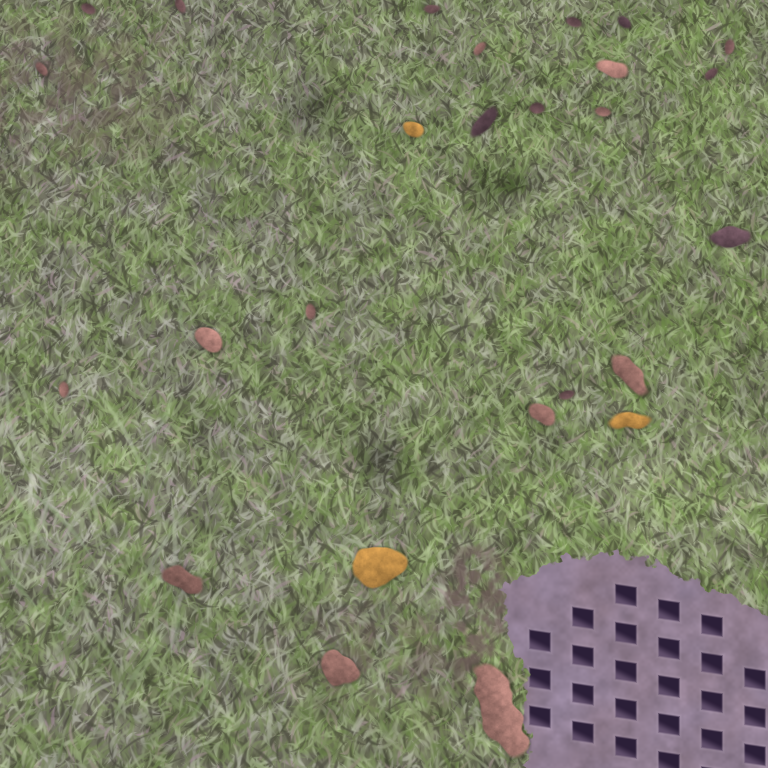
Reproduce this texture procedurally as a three.js fragment shader.

```glsl
#define SOFT 0.0018
#define CELL 0.024
#define LAYERS 9
#define HOLE_STEP vec2(0.056, 0.0495)
#define HOLE_ORIGIN vec2(0.815, 0.225)
#define HOLE_HALF vec2(0.0135, 0.0122)
#define SHADE vec3(0.34, 0.35, 0.27)
#define GREEN vec3(0.43, 0.50, 0.31)
#define PALE vec3(0.65, 0.68, 0.58)
#define IRON vec3(0.56, 0.50, 0.59)
#define RUST vec3(0.59, 0.43, 0.40)
#define AMBER vec3(0.73, 0.54, 0.28)
varying vec2 vUv;

float hash(vec2 p) { return fract(sin(dot(p, vec2(127.1, 311.7))) * 43758.5453); }
float noise(vec2 p) {
  vec2 i = floor(p), f = fract(p);
  f = f * f * (3.0 - 2.0 * f);
  return mix(mix(hash(i), hash(i + vec2(1, 0)), f.x),
             mix(hash(i + vec2(0, 1)), hash(i + vec2(1, 1)), f.x), f.y);
}
float fbm(vec2 p) { return 0.55 * noise(p) + 0.3 * noise(p * 2.1 + 7.3) + 0.15 * noise(p * 4.3 + 3.1); }
vec2 turn(vec2 p, float a) { return mat2(cos(a), -sin(a), sin(a), cos(a)) * p; }
// Soft round region, 1 at its centre
float spot(vec2 p, vec2 centre, vec2 radius) { return smoothstep(1.0, 0.0, length((p - centre) / radius)); }

// Coverage of a tapered, bent strip centred on the origin
float blade(vec2 p, float angle, float halfLen, float width, float bend) {
  p = turn(p, angle);
  float t = p.y / halfLen;
  return smoothstep(SOFT, -SOFT, abs(p.x + bend * (t * t - 0.4)) - width * (1.0 - t * t));
}

vec3 bladeColor(float h) {
  vec3 c = mix(GREEN, PALE, smoothstep(0.2, 0.95, h));
  c = mix(c, SHADE * 0.9, step(h, 0.2));
  return mix(c, vec3(0.58, 0.51, 0.50), 0.7 * step(0.92, h));
}

vec3 lawn(vec2 p) {
  // Blades shrink toward the far edge
  vec2 q = vec2((p.x - 0.5) * (1.0 + 0.4 * p.y), p.y + 0.25 * p.y * p.y);
  vec3 col = mix(SHADE, vec3(0.51, 0.54, 0.42), fbm(q * vec2(110.0, 70.0)));
  for (int l = 0; l < LAYERS; l++) {
    vec2 g = q / CELL + float(l) * vec2(3.37, 5.71);
    for (int j = -1; j <= 1; j++)
    for (int i = -1; i <= 1; i++) {
      vec2 id = floor(g) + vec2(float(i), float(j)), s = id + float(l) * 17.0;
      vec2 d = (g - id - vec2(hash(s), hash(s + 31.4))) * CELL;
      float m = blade(d, (hash(s + 11.9) - 0.5) * 2.4, CELL * mix(0.3, 0.85, hash(s + 83.6)),
                      mix(0.0014, 0.0032, hash(s + 57.2)), (hash(s + 5.5) - 0.5) * 0.012);
      col = mix(col, bladeColor(hash(s + 71.3)), 0.75 * m);
    }
  }
  // Long arching blades in the near left corner
  for (int k = 0; k < 26; k++) {
    vec2 s = vec2(float(k), 4.7), c = vec2(0.27 * hash(s), 0.62 * hash(s + 9.1));
    float m = blade(p - c, (hash(s + 3.3) - 0.5) * 1.7, 0.03 + 0.05 * hash(s + 6.2), 0.0028, 0.03 * (hash(s + 2.4) - 0.5));
    col = mix(col, mix(vec3(0.51, 0.60, 0.42), PALE, hash(s + 8.8)), 0.6 * m);
  }
  // Tufts: tone and hue vary in small clumps
  col = col * 0.98 + vec3(0.002, -0.002, 0.01);
  col *= 0.83 + 0.4 * fbm(q * 42.0);
  col *= mix(vec3(1.03, 0.99, 1.04), vec3(0.97, 1.01, 0.88), smoothstep(0.3, 0.7, fbm(p * 30.0 + 20.0)));
  // Broad regions: cool left, fresh right, deep hollows, dry soil
  col *= mix(vec3(1.0, 1.0, 1.03), vec3(0.99, 1.02, 0.97), smoothstep(0.2, 0.8, p.x));
  col *= 1.0 + 0.1 * spot(p, vec2(0.88, 0.36), vec2(0.25, 0.14)) + 0.08 * spot(p, vec2(0.08, 0.38), vec2(0.2))
       - 0.24 * (spot(p, vec2(0.41, 0.86), vec2(0.06)) + spot(p, vec2(0.65, 0.76), vec2(0.08, 0.05)) + spot(p, vec2(0.5, 0.4), vec2(0.06)));
  float dry = 0.6 * spot(p, vec2(0.08, 0.88), vec2(0.28, 0.2)) + 0.5 * spot(p, vec2(0.5, 0.14), vec2(0.2, 0.16))
            + 1.5 * spot(p, vec2(0.62, 0.21), vec2(0.07, 0.13));
  return mix(col, vec3(0.43, 0.36, 0.35), clamp(dry, 0.0, 0.8) * smoothstep(0.35, 0.7, fbm(p * 60.0)));
}

void leaf(inout vec3 col, vec2 p, vec2 centre, vec2 size, float angle, vec3 tint) {
  vec2 d = turn(p - centre, angle);
  d.y += (noise(p * 60.0) - 0.5) * size.y * 0.6;
  float edge = (length(d / size) - 1.0) * size.y;
  vec3 c = tint * (0.82 + 0.35 * fbm(p * 130.0) + 0.16 * d.y / size.y);
  col *= 1.0 - 0.2 * smoothstep(0.005, 0.0, edge);
  col = mix(col, c, smoothstep(SOFT, -SOFT, edge));
}

void drain(inout vec3 col, vec2 p) {
  float top = 0.275 - 0.45 * max(0.0, p.x - 0.833) - 0.5 * max(0.0, 0.729 - p.x);
  float left = 0.655 + 0.03 * smoothstep(0.2, 0.1, p.y);
  float inside = min(top - p.y, p.x - left) + (fbm(p * 65.0) - 0.5) * 0.028;
  vec3 iron = IRON * (0.86 + 0.28 * fbm(p * 55.0)) - vec3(0.0, 0.02, 0.05) * fbm(p * 18.0);
  // Skewed lattice of square openings, trimmed by an arch
  float k = floor((p.x - HOLE_ORIGIN.x) / HOLE_STEP.x + 0.5);
  float first = HOLE_ORIGIN.y - 0.0198 * k, n = floor((first - p.y) / HOLE_STEP.y + 0.5);
  vec2 c = vec2(HOLE_ORIGIN.x + k * HOLE_STEP.x, first - n * HOLE_STEP.y), e = p - c;
  float present = step(-2.5, k) * step(c.y, 0.2318 - 0.0104 * (k - 0.2) * (k - 0.2)) * step(n, 4.5);
  e.y += 0.15 * e.x;
  float box = max(abs(e.x) - HOLE_HALF.x, abs(e.y) - HOLE_HALF.y);
  vec3 pit = mix(vec3(0.17, 0.12, 0.22), vec3(0.38, 0.31, 0.42), smoothstep(0.001, -0.013, e.y + 0.35 * e.x));
  iron = mix(iron + 0.04 * present * smoothstep(0.005, 0.0, box), pit, present * smoothstep(SOFT, -SOFT, box));
  col = mix(col, iron, smoothstep(-SOFT, SOFT, inside));
}

void main() {
  vec2 p = vUv;
  vec3 col = lawn(p), plum = vec3(0.33, 0.25, 0.28);
  drain(col, p);
  // Small scattered litter, denser toward the far edge
  for (int i = 0; i < 14; i++) {
    vec2 s = vec2(float(i), 2.6), c = vec2(hash(s), 1.0 - 0.7 * hash(s + 4.1) * hash(s + 1.7));
    leaf(col, p, c, vec2(0.010, 0.006), 6.28 * hash(s + 3.9), mix(plum, RUST, hash(s + 5.2)));
  }
  // Larger fallen leaves
  leaf(col, p, vec2(0.495, 0.264), vec2(0.036, 0.024), 0.25, AMBER);
  leaf(col, p, vec2(0.820, 0.452), vec2(0.027, 0.010), 0.05, AMBER);
  leaf(col, p, vec2(0.538, 0.832), vec2(0.014, 0.010), -0.4, AMBER);
  leaf(col, p, vec2(0.651, 0.075), vec2(0.064, 0.026), -1.15, RUST * 1.1);
  leaf(col, p, vec2(0.271, 0.557), vec2(0.020, 0.015), -0.7, RUST * 1.15);
  leaf(col, p, vec2(0.820, 0.512), vec2(0.032, 0.012), -0.85, RUST);
  leaf(col, p, vec2(0.443, 0.130), vec2(0.027, 0.019), -0.5, RUST);
  leaf(col, p, vec2(0.238, 0.245), vec2(0.028, 0.015), -0.4, RUST * 0.85);
  leaf(col, p, vec2(0.706, 0.461), vec2(0.019, 0.012), -0.5, RUST);
  leaf(col, p, vec2(0.797, 0.911), vec2(0.021, 0.011), -0.3, RUST * 1.2);
  leaf(col, p, vec2(0.951, 0.691), vec2(0.027, 0.012), 0.05, plum * 1.25);
  leaf(col, p, vec2(0.630, 0.841), vec2(0.024, 0.009), 0.9, plum);
  gl_FragColor = vec4(col, 1.0);
}
```
